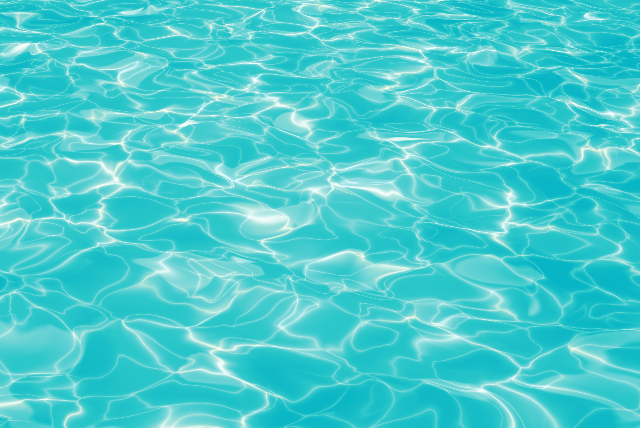
Write a WebGL 1 fragment shader that draws this texture.

```glsl
precision highp float;
// Sunlit pool water: a web of bright caustic lines over turquoise, seen in perspective.
// Warped cell borders give the main web, ridged gradient noise the finer loops and folds,
// and the summed light is looked up in a ramp from deep teal to near white.

uniform vec2 u_resolution;

vec2 hash2(vec2 p) {
  vec3 q = fract(vec3(p.xyx) * vec3(0.1031, 0.1030, 0.0973));
  q += dot(q, q.yzx + 33.33);
  return fract((q.xx + q.yz) * q.zy);
}

float cornerSlope(vec2 cell, vec2 offset) {
  float angle = 6.2832 * hash2(cell).x;
  return dot(vec2(cos(angle), sin(angle)), offset);
}

// Gradient noise, roughly -1 to 1
float gradientNoise(vec2 p) {
  vec2 i = floor(p), f = fract(p);
  vec2 u = f * f * f * (f * (f * 6.0 - 15.0) + 10.0);
  vec2 e = vec2(1.0, 0.0);
  float low = mix(cornerSlope(i, f), cornerSlope(i + e.xy, f - e.xy), u.x);
  float high = mix(cornerSlope(i + e.yx, f - e.yx), cornerSlope(i + e.xx, f - e.xx), u.x);
  return 1.4 * mix(low, high, u.y);
}

vec2 noise2(vec2 p) {
  return vec2(gradientNoise(p), gradientNoise(p + vec2(37.2, 91.7)));
}

// Gap between the nearest and second nearest cell centre: zero on a border
float cellBorder(vec2 p) {
  vec2 i = floor(p), f = fract(p);
  float nearest = 8.0, second = 8.0;
  for (int y = -1; y <= 1; y++) {
    for (int x = -1; x <= 1; x++) {
      vec2 cell = vec2(float(x), float(y));
      float d = length(cell + hash2(i + cell + 50.0) - f);
      second = min(second, max(nearest, d));
      nearest = min(nearest, d);
    }
  }
  return second - nearest;
}

// Bright line with a soft skirt
float glowLine(float dist, float width) {
  float g = width / (width + dist);
  return g * g;
}

vec3 waterRamp(float t) {
  vec3 c = mix(vec3(0.03, 0.71, 0.77), vec3(0.17, 0.78, 0.79), smoothstep(-0.05, 0.2, t));
  c = mix(c, vec3(0.39, 0.82, 0.83), clamp((t - 0.2) * 5.0, 0.0, 1.0));
  c = mix(c, vec3(0.56, 0.86, 0.85), clamp((t - 0.4) * 5.0, 0.0, 1.0));
  c = mix(c, vec3(0.71, 0.91, 0.89), clamp((t - 0.6) * 5.0, 0.0, 1.0));
  c = mix(c, vec3(0.87, 0.96, 0.94), clamp((t - 0.8) * 5.0, 0.0, 1.0));
  return mix(c, vec3(0.98, 1.0, 0.98), clamp((t - 1.0) * 3.0, 0.0, 1.0));
}

void main() {
  vec2 uv = gl_FragCoord.xy / u_resolution;
  float aspect = u_resolution.x / u_resolution.y;

  // Perspective water plane: features shrink and flatten towards the top
  float depth = 1.9 - uv.y;
  vec2 plane = vec2(9.5 * (uv.x - 0.5) * aspect, 30.0) / depth;
  plane.x += 0.2 * plane.y;
  float footprint = 30.0 / (depth * depth * u_resolution.y);

  // Ripples bend everything seen through the surface
  vec2 bent = plane + 0.5 * noise2(plane * 0.7);
  bent += 0.22 * noise2(bent * 1.7 + 11.0);
  bent += 0.06 * noise2(bent * 4.1 + 23.0);

  // Broad light: a milky pool left of centre, deeper teal to the right
  float swell = gradientNoise(plane * 0.33 + 5.0);
  float body = gradientNoise(bent * 0.9 + 17.0);
  float milky = exp(-7.0 * dot(uv - vec2(0.4, 0.5), uv - vec2(0.4, 0.5)));
  float light = 0.03 + 0.09 * swell + 0.1 * body + 0.14 * milky;
  light -= 0.05 * smoothstep(0.5, 1.0, uv.x);

  // Main caustic web, strong in places and faint in others
  float strength = smoothstep(-0.5, 0.6, gradientNoise(plane * 0.6 + 71.0));
  float webWidth = mix(0.06, 0.12, strength) + 0.4 * footprint;
  light += mix(0.35, 1.0, strength) * glowLine(cellBorder(bent * 0.85), webWidth);

  // Finer loops crossing the web
  float loops = abs(gradientNoise(bent * 1.15 + 43.0));
  light += 0.42 * glowLine(loops, 0.045 + 0.5 * footprint);

  // Nested folds gathered in patches, more of them far away
  float folds = abs(sin(5.0 * gradientNoise(bent * 1.0 + 131.0) + 2.0 * body));
  float gathered = smoothstep(-0.1, 0.5, gradientNoise(plane * 0.5 + 97.0) + 0.25 * uv.y);
  light += 0.45 * gathered * glowLine(folds, 0.1 + 0.8 * footprint);

  // Soft pale sheets of focused light with one crisp side
  float sheet = gradientNoise(bent * vec2(0.8, 1.0) + 201.0);
  light += 0.3 * smoothstep(0.3, 0.42, sheet) * smoothstep(0.95, 0.35, sheet);

  // Small glints of sky on the surface
  float glint = gradientNoise(bent * vec2(1.3, 2.2) + 301.0);
  light += 0.6 * smoothstep(0.62, 0.85, glint);

  // Faint warm and cool dispersion in the pale parts
  vec3 dispersion = vec3(0.05, 0.0, -0.05) * gradientNoise(bent * 1.4 + 401.0);
  vec3 color = waterRamp(light) + dispersion * smoothstep(0.4, 0.8, light);
  gl_FragColor = vec4(clamp(color, 0.0, 1.0), 1.0);
}
```
